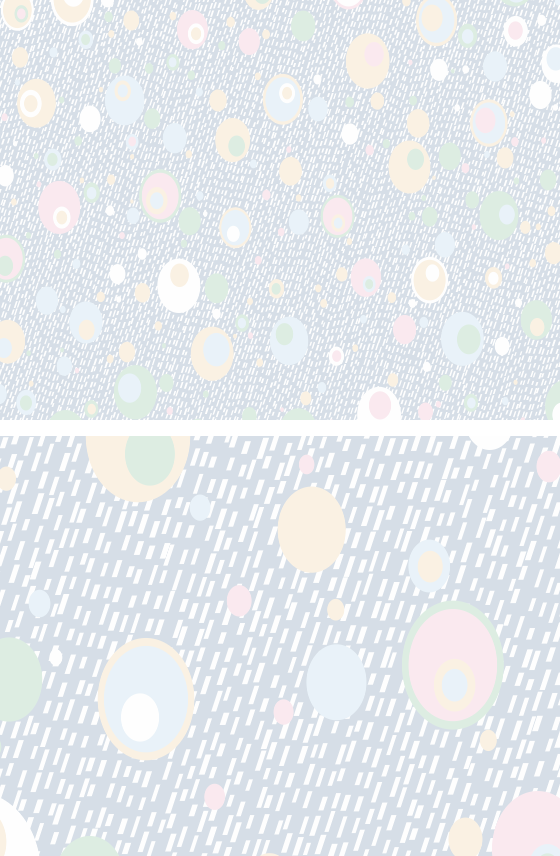
Top, the full canvas; bottom, a detail of the centre.
Reproduce this pattern procedurally as a Shadertoy shader.

```glsl
// Pastel egg-shaped spots in three sizes, many of them nested, over a ground of
// short slanted white dashes. Spots sit on jittered, rotated grids; the smaller
// layers shrink or vanish where they would touch a larger spot.

struct Layer { float cell, angle, jitter, minRadius, maxRadius, nesting, seed; };

// Lengths are fractions of the canvas height.
const Layer BIG    = Layer(0.245, 0.38, 0.42, 0.045, 0.066, 1.00, 11.0);
const Layer MEDIUM = Layer(0.135, 0.95, 0.45, 0.019, 0.037, 0.25, 47.0);
const Layer SMALL  = Layer(0.095, 0.20, 0.70, 0.006, 0.014, 0.00, 83.0);
const float EGG_WIDTH  = 0.79;    // width of a spot relative to its height
const float SPOT_GAP   = 0.010;   // free space kept around larger spots
const float RIM_CHANCE = 0.35;
const float RIM_INSET  = 0.87;

const vec2  DASH_CELL  = vec2(0.0102, 0.0188);
const float DASH_WIDTH = 0.0039;
const float DASH_SLOPE = 0.33;

const vec3 GROUND = vec3(0.840, 0.872, 0.906);
const vec3 WHITE  = vec3(0.995);
const vec3 CREAM  = vec3(0.98, 0.945, 0.89);
const vec3 PINK   = vec3(0.98, 0.915, 0.938);
const vec3 GREEN  = vec3(0.865, 0.93, 0.888);
const vec3 BLUE   = vec3(0.912, 0.95, 0.975);
const vec3 PALETTE[5] = vec3[5](CREAM, PINK, BLUE, WHITE, GREEN);

vec2 hash2(vec2 p) {
    vec3 h = fract(p.xyx * vec3(0.1031, 0.1030, 0.0973));
    h += dot(h, h.yzx + 33.33);
    return fract((h.xx + h.yz) * h.zy);
}

mat2 rotation(float a) {
    return mat2(cos(a), sin(a), -sin(a), cos(a));
}

// Centre (xy) and full radius (z) of the spot in one grid cell.
vec3 spotAt(vec2 id, Layer l) {
    vec2 offset = (hash2(id + l.seed) - 0.5) * l.jitter;
    float size = hash2(id + l.seed + 7.3).x;
    return vec3(rotation(l.angle) * ((id + 0.5 + offset) * l.cell),
                mix(l.minRadius, l.maxRadius, size));
}

vec2 cellOf(vec2 p, Layer l) {
    return floor(p * rotation(l.angle) / l.cell);
}

// Distance from p to the nearest spot of a layer.
float distanceTo(vec2 p, Layer l) {
    float nearest = 1.0;
    for (int k = 0; k < 9; k++) {
        vec3 s = spotAt(cellOf(p, l) + vec2(k % 3 - 1, k / 3 - 1), l);
        nearest = min(nearest, length(p - s.xy) - s.z);
    }
    return nearest;
}

void disc(inout vec3 colour, vec2 d, float radius, int tint, float px) {
    float cover = clamp(0.5 - (length(d) - radius) / px, 0.0, 1.0);
    colour = mix(colour, PALETTE[tint % 5], cover);
}

// One spot: body, optional rim, off-centre inner disc, optional pupil.
void paintSpot(inout vec3 colour, vec2 d, float r, vec2 seed, float nesting, float px) {
    vec2 a = hash2(seed + 1.7), b = hash2(seed + 5.1), c = hash2(seed + 9.9);
    int body = int(a.x * 5.6) % 5;
    int inner = body + 1 + int(a.y * 4.0);
    bool big = nesting > 0.5;
    disc(colour, d, r, body, px);
    if (b.x >= nesting) return;
    if (big && b.y < RIM_CHANCE) {
        body += 2;
        inner = body + 1 + int(a.y * 4.0);
        r *= RIM_INSET;
        disc(colour, d, r, body, px);
    }
    float ratio = big ? mix(0.40, 0.62, c.x) : 0.60;
    float shift = big ? 0.75 * (0.95 - ratio) : 0.05;
    float turn = 6.2832 * c.y;
    d -= r * shift * vec2(cos(turn), sin(turn));
    disc(colour, d, r * ratio, inner, px);
    if (big && b.x < 0.3) disc(colour, d, r * ratio * 0.62, inner + 2, px);
}

void paintLayer(inout vec3 colour, vec2 p, Layer l, int level, float px) {
    for (int k = 0; k < 9; k++) {
        vec2 id = cellOf(p, l) + vec2(k % 3 - 1, k / 3 - 1);
        vec3 s = spotAt(id, l);
        if (length(p - s.xy) > s.z + px) continue;
        if (level > 0) s.z = min(s.z, distanceTo(s.xy, BIG) - SPOT_GAP);
        if (level > 1) s.z = min(s.z, distanceTo(s.xy, MEDIUM) - SPOT_GAP);
        if (s.z < 0.8 * l.minRadius) continue;
        paintSpot(colour, p - s.xy, s.z, id + l.seed, l.nesting, px);
    }
}

// Share of a pixel, centred at x, that lies within -halfSize..halfSize.
float overlap(float x, float halfSize, float px) {
    return clamp((min(x + 0.5 * px, halfSize) - max(x - 0.5 * px, -halfSize)) / px, 0.0, 1.0);
}

// Coverage of the dashes: slanted columns, each with its own phase.
float dashes(vec2 p, float px) {
    p.x -= DASH_SLOPE * p.y;
    float cover = 0.0;
    for (int k = -1; k <= 1; k++) {
        float column = floor(p.x / DASH_CELL.x) + float(k);
        float y = p.y / DASH_CELL.y + hash2(vec2(column, 3.0)).x;
        vec2 id = vec2(column, floor(y));
        vec2 h = hash2(id + 21.0), g = hash2(id + 57.0);
        float dx = p.x - (column + 0.5 + 0.6 * (h.x - 0.5)) * DASH_CELL.x;
        float dy = (fract(y) - 0.5 - 0.16 * (h.y - 0.5)) * DASH_CELL.y;
        float halfLength = mix(0.23, 0.45, g.x) * DASH_CELL.y;
        float halfWidth = 0.5 * DASH_WIDTH * mix(0.8, 1.2, g.y);
        cover = max(cover, overlap(dx, halfWidth, px) * overlap(dy, halfLength, px));
    }
    return cover;
}

void mainImage(out vec4 fragColor, in vec2 fragCoord) {
    float px = 1.0 / iResolution.y;
    vec2 p = fragCoord * px;
    vec3 colour = mix(GROUND, WHITE, dashes(p, px));

    // Stretch x so that the eggs become circles.
    vec2 q = vec2(p.x / EGG_WIDTH, p.y);
    paintLayer(colour, q, SMALL, 2, px);
    paintLayer(colour, q, MEDIUM, 1, px);
    paintLayer(colour, q, BIG, 0, px);
    fragColor = vec4(colour, 1.0);
}
```
